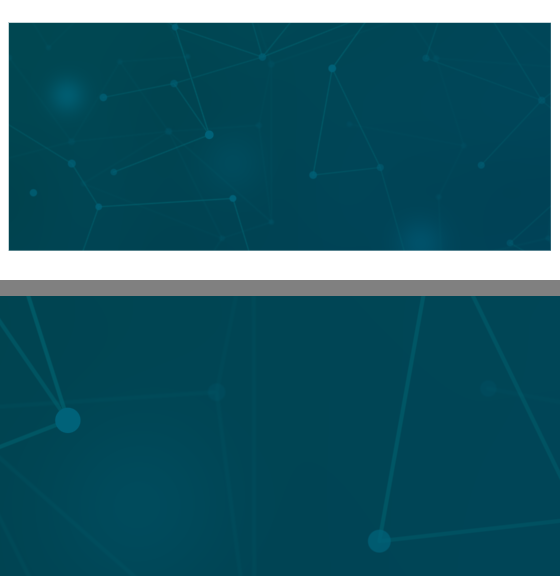
Top: the whole. Bottom: its middle third, enlarged.
Reproduce this background procedurally as a WebGL 1 fragment shader.

```glsl
precision highp float;
// Dark teal panel on white with a faint network of linked dots and soft glows.

uniform vec2 u_resolution;

#define PANEL_MIN vec2(0.031, 0.105)
#define PANEL_MAX vec2(1.967, 0.919)
#define BASE_COLOR vec3(0.0, 0.268, 0.328)
#define LINK_COLOR vec3(0.0, 0.400, 0.450)
#define NODE_COLOR vec3(0.0, 0.385, 0.475)
#define GLOW_COLOR vec3(0.0, 0.085, 0.115)
#define CELL_SIZE 0.285
#define NODE_RADIUS 0.0150
#define LINK_HALF_WIDTH 0.0024
#define LINK_DENSITY 0.48

float hash(vec2 p) {
    vec3 q = fract(vec3(p.xyx) * 0.1031);
    q += dot(q, q.yzx + 33.33);
    return fract((q.x + q.y) * q.z);
}

float valueNoise(vec2 p) {
    vec2 cell = floor(p);
    vec2 f = fract(p);
    f = f * f * (3.0 - 2.0 * f);
    float low = mix(hash(cell), hash(cell + vec2(1.0, 0.0)), f.x);
    float high = mix(hash(cell + vec2(0.0, 1.0)), hash(cell + 1.0), f.x);
    return mix(low, high, f.y);
}

vec2 rotate(vec2 p, float angle) {
    float c = cos(angle);
    float s = sin(angle);
    return vec2(c * p.x - s * p.y, s * p.x + c * p.y);
}

float segmentDistance(vec2 p, vec2 a, vec2 b) {
    vec2 ab = b - a;
    float t = clamp(dot(p - a, ab) / dot(ab, ab), 0.0, 1.0);
    return length(p - a - ab * t);
}

// Coverage of a shape of the given radius, softened over one pixel each way.
float coverage(float dist, float radius, float pixel) {
    return 1.0 - smoothstep(radius - pixel, radius + pixel, dist);
}

vec2 nodePosition(vec2 cell) {
    return cell + 0.12 + 0.76 * vec2(hash(cell + 17.3), hash(cell + 71.9));
}

// Some cells stay empty, the others vary in brightness.
float nodeStrength(vec2 cell) {
    float h = hash(cell + 143.7);
    return step(0.12, h) * (0.35 + 0.65 * h);
}

// x: link coverage, y: node coverage of one jittered-grid network.
vec2 network(vec2 p, float cellSize, float nodeScale, float pixel) {
    vec2 q = p / cellSize;
    vec2 home = floor(q);
    vec2 cover = vec2(0.0);
    for (int j = -1; j <= 1; j++) {
        for (int i = -1; i <= 1; i++) {
            vec2 cell = home + vec2(float(i), float(j));
            vec2 node = nodePosition(cell);
            float strength = nodeStrength(cell);
            float size = NODE_RADIUS * nodeScale * (0.75 + 0.3 * hash(cell + 9.1));
            float dist = length(q - node) * cellSize;
            cover.y = max(cover.y, strength * coverage(dist, size, pixel));

            // Links to the right, upper and one diagonal neighbour.
            float diagonal = hash(cell + 55.5) < 0.5 ? -1.0 : 1.0;
            for (int k = 0; k < 3; k++) {
                vec2 offset = k == 0 ? vec2(1.0, 0.0)
                            : k == 1 ? vec2(0.0, 1.0) : vec2(1.0, diagonal);
                vec2 other = cell + offset;
                float kept = step(hash(cell + 31.0 * float(k) + 203.0), LINK_DENSITY);
                float fade = kept * sqrt(strength * nodeStrength(other));
                float d = segmentDistance(q, node, nodePosition(other)) * cellSize;
                cover.x = max(cover.x, fade * coverage(d, LINK_HALF_WIDTH, pixel));
            }
        }
    }
    return cover;
}

void main() {
    float pixel = 1.0 / u_resolution.y;
    vec2 p = gl_FragCoord.xy * pixel;
    vec2 panelUv = (p - PANEL_MIN) / (PANEL_MAX - PANEL_MIN);

    // Cloudy ground: greener at the upper left, bluer to the right.
    float cloud = valueNoise(p * 3.2 + 4.0) - 0.5;
    vec3 color = BASE_COLOR + vec3(0.0, 0.014, 0.022) * cloud;
    color += vec3(0.0, 0.014, 0.0) * (panelUv.y - 0.5);
    color += vec3(0.0, -0.004, 0.028) * (panelUv.x - 0.5);

    // Soft glows, each wider and weaker than the last.
    for (int i = 0; i < 3; i++) {
        float n = float(i);
        vec2 center = fract(vec2(0.108, 0.68) + n * vec2(0.652, 0.35));
        center = mix(PANEL_MIN, PANEL_MAX, center);
        float spread = length(p - center) / (0.062 + 0.022 * n);
        color += GLOW_COLOR * exp(-spread * spread) / (1.0 + 0.5 * n * n);
    }

    // Dim distant network, then the clearer one, strongest left of the middle.
    vec2 far = network(rotate(p, -0.6) + 7.0, CELL_SIZE * 1.15, 0.8, pixel * 1.5);
    vec2 near = network(rotate(p, 0.42) + 3.0, CELL_SIZE, 1.0, pixel);
    float focus = 0.5 + 0.5 * exp(-2.2 * dot(p - vec2(0.8, 0.6), p - vec2(0.8, 0.6)));
    color = mix(color, LINK_COLOR, 0.16 * far.x);
    color = mix(color, NODE_COLOR, 0.28 * far.y);
    color = mix(color, LINK_COLOR, 0.75 * focus * near.x);
    color = mix(color, NODE_COLOR, min(1.0, 1.25 * focus * near.y));

    // White margin around the panel.
    vec2 inset = min(p - PANEL_MIN, PANEL_MAX - p);
    float panel = smoothstep(-0.5 * pixel, 0.5 * pixel, min(inset.x, inset.y));
    gl_FragColor = vec4(mix(vec3(1.0), color, panel), 1.0);
}
```
